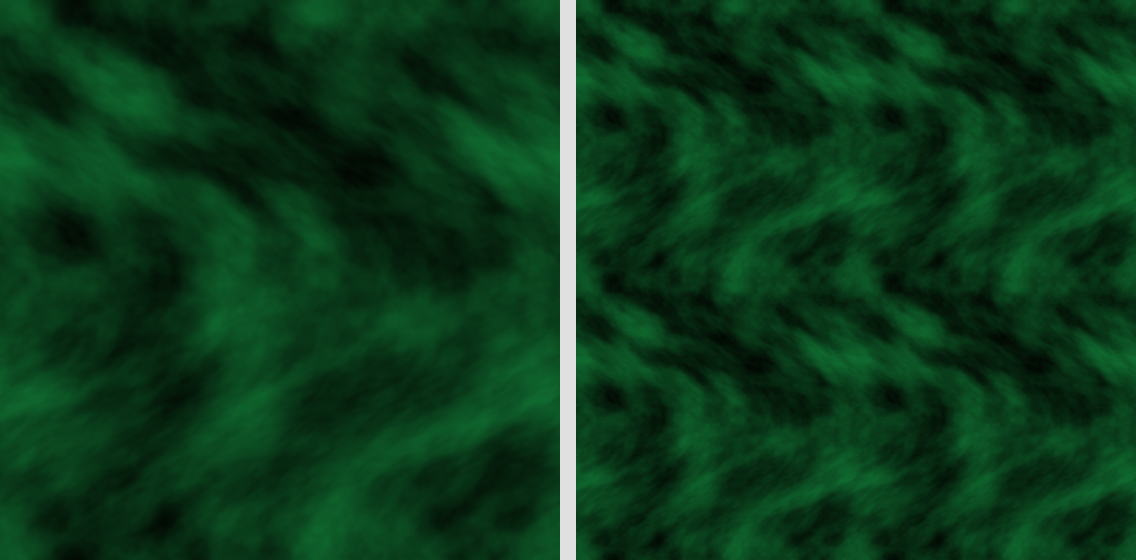
Left, the tile; right, the same tile 2 across and 2 down.
A Shadertoy shader for this texture:

```glsl
// Dark green, soft cloudy smoke whose streaks bend along a periodic shear; tiles seamlessly.

const float TAU = 6.2831853;
const vec3 MEAN_GREEN = vec3(0.037, 0.245, 0.107);
const vec3 GREEN_RANGE = vec3(0.082, 0.590, 0.272);
const int BASE_CELLS = 7;      // lattice cells across the tile, first octave
const int OCTAVES = 5;
const float GAIN = 0.52;       // amplitude ratio between octaves
const float SHEAR = 0.95;      // steepest sideways slope of the streaks
const uint SEED = 17u;

// Integer hash of a lattice point, 0 to 1
float hash(ivec2 cell, uint salt) {
    uint h = uint(cell.x) * 1597334677u ^ uint(cell.y) * 3812015801u ^ salt * 2654435769u;
    h = (h ^ (h >> 16)) * 2146121005u;
    h = (h ^ (h >> 15)) * 2221713035u;
    h ^= h >> 16;
    return float(h >> 8) / 16777216.0;
}

// Lattice value that repeats after a whole number of cells
float lattice(ivec2 cell, int period, uint salt) {
    return hash(((cell % period) + period) % period, salt);
}

// Smooth value noise wrapping over the unit square
float wrappedNoise(vec2 uv, int period, uint salt) {
    vec2 p = uv * float(period);
    ivec2 cell = ivec2(floor(p));
    vec2 f = fract(p);
    vec2 w = f * f * f * (f * (f * 6.0 - 15.0) + 10.0);
    float low = mix(lattice(cell, period, salt),
                    lattice(cell + ivec2(1, 0), period, salt), w.x);
    float high = mix(lattice(cell + ivec2(0, 1), period, salt),
                     lattice(cell + ivec2(1, 1), period, salt), w.x);
    return mix(low, high, w.y);
}

// Layered noise centred on zero
float clouds(vec2 uv) {
    float sum = 0.0;
    float total = 0.0;
    float amplitude = 1.0;
    int period = BASE_CELLS;
    for (int i = 0; i < OCTAVES; i++) {
        sum += amplitude * (wrappedNoise(uv, period, SEED + uint(i)) - 0.5);
        total += amplitude;
        amplitude *= GAIN;
        period *= 2;
    }
    return sum / total;
}

void mainImage(out vec4 fragColor, in vec2 fragCoord) {
    vec2 uv = fragCoord / iResolution.xy;

    // Streaks rise to the right in the lower half and fall in the upper half
    uv.x += SHEAR / TAU * cos(TAU * uv.y);

    vec3 color = MEAN_GREEN + GREEN_RANGE * clouds(uv);
    fragColor = vec4(clamp(color, 0.0, 1.0), 1.0);
}
```
